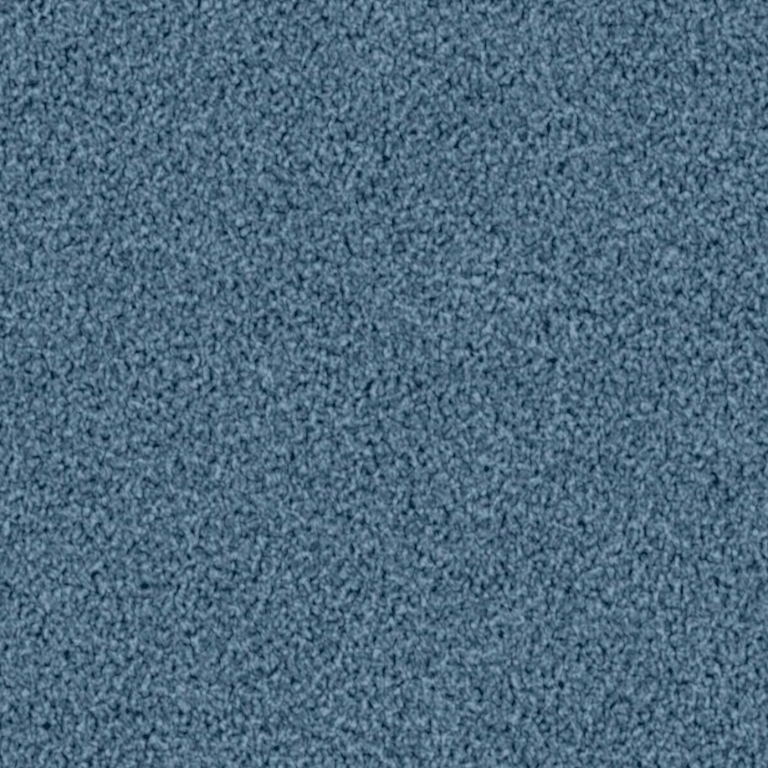
Write a three.js fragment shader that draws this texture.

```glsl
// Dense blue cut-pile carpet seen from above: small leaning yarn tufts with
// dark gaps. Jittered cells form the tufts, gradient noise adds clumps and
// fibres; their summed relief shifts one base blue up and down.

varying vec2 vUv;

const vec3 BASE_BLUE = vec3(0.302, 0.412, 0.493);
const vec2 TUFT_COUNT = vec2(150.0, 126.0);
const float TUFT_SHARPNESS = 8.0;
const float TUFT_STRETCH = 1.15;
const float MAX_LEAN = 1.0;
const float TURN = 6.28318;

float hash(vec2 p) {
  vec3 q = fract(vec3(p.xyx) * 0.1031);
  q += dot(q, q.yzx + 33.33);
  return fract((q.x + q.y) * q.z);
}

vec2 hash2(vec2 p) {
  return vec2(hash(p + 17.3), hash(p + 71.9));
}

// Slope of a random unit gradient at one lattice corner.
float slope(vec2 corner, vec2 offset) {
  float angle = hash(corner) * TURN;
  return dot(vec2(cos(angle), sin(angle)), offset);
}

// Gradient noise, centred on zero, with little energy at broad scales.
float noise(vec2 p) {
  vec2 cell = floor(p);
  vec2 f = fract(p);
  vec2 blend = f * f * f * (f * (f * 6.0 - 15.0) + 10.0);
  vec2 x = vec2(1.0, 0.0);
  vec2 y = vec2(0.0, 1.0);
  float bottom = mix(slope(cell, f), slope(cell + x, f - x), blend.x);
  float top = mix(slope(cell + y, f - y), slope(cell + x + y, f - x - y), blend.x);
  return mix(bottom, top, blend.y);
}

vec2 rotate(vec2 p, float angle) {
  float c = cos(angle);
  float s = sin(angle);
  return vec2(c * p.x - s * p.y, s * p.x + c * p.y);
}

// x: soft squared distance to the nearest tuft, y: blended tuft shade.
vec2 tufts(vec2 p, float stretch, float sharpness) {
  vec2 cell = floor(p);
  float weightSum = 0.0;
  float shadeSum = 0.0;
  for (int j = -1; j <= 1; j++) {
    for (int i = -1; i <= 1; i++) {
      vec2 id = cell + vec2(float(i), float(j));
      vec2 offset = p - id - hash2(id);
      float lean = (hash(id + 5.7) - 0.5) * 2.0 * MAX_LEAN;
      offset = rotate(offset, lean) * vec2(stretch, 1.0 / stretch);
      float weight = exp(-sharpness * dot(offset, offset));
      weightSum += weight;
      shadeSum += weight * (hash(id + 43.1) - 0.5);
    }
  }
  weightSum = max(weightSum, 0.0002);
  return vec2(-log(weightSum) / sharpness, shadeSum / weightSum);
}

void main() {
  // Bend the grid a little so that no rows show.
  vec2 bend = vec2(noise(vUv * 46.0), noise(vUv * 46.0 + 90.0));
  vec2 uv = vUv + bend * 0.003;

  // Lit tips and dark gaps between tufts.
  vec2 tuft = tufts(uv * TUFT_COUNT, TUFT_STRETCH, TUFT_SHARPNESS);
  float relief = 0.30 * (0.21 - tuft.x) + 0.11 * tuft.y;

  // Uneven clumps, fine fibres and faint broad wear.
  float clump = noise(rotate(uv, 0.35) * vec2(116.0, 92.0) + 31.0);
  float fibre = noise(rotate(uv, -0.5) * vec2(205.0, 175.0) + 57.0);
  float wear = noise(vUv * 9.0 + 12.0) + noise(vUv * 27.0 + 64.0);
  relief += 0.25 * clump + 0.18 * fibre + 0.025 * wear;

  // A few deeper pits where clumps part.
  float pit = smoothstep(0.22, 0.48, -clump) * smoothstep(0.15, 0.5, tuft.x);
  relief -= 0.07 * pit;

  // Faint drift between violet and green blue.
  float drift = noise(vUv * 60.0 + 140.0);
  vec3 tint = drift * vec3(0.020, -0.010, 0.006);

  vec3 colour = BASE_BLUE + clamp(relief, -0.28, 0.22) + tint;
  gl_FragColor = vec4(clamp(colour, 0.0, 1.0), 1.0);
}
```
